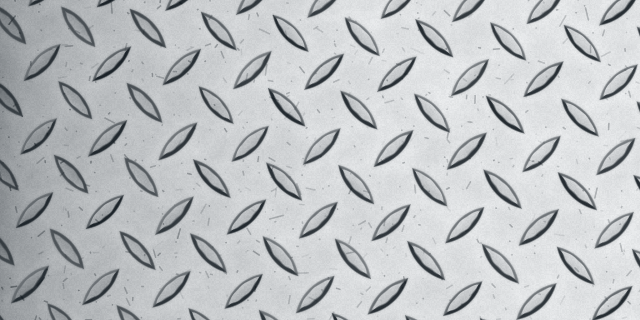
This texture is drawn by a Shadertoy shader. Its source:

```glsl
// Steel tread plate: almond lugs leaning alternately right and left on a skewed
// lattice, each a vesica distance with a dark lower bevel and a grey upper one.
// Layered sines cloud the sheet; cellular strokes add scratches and specks.

#define ORIGIN vec2(0.995, 0.3125)       // centre of one right-leaning lug
#define STEP_ACROSS vec2(0.2263, -0.0078)
#define STEP_UP vec2(0.0094, 0.2312)
#define LUG_SIZE vec2(0.0238, 0.0815)    // half width, half length
#define BEVEL vec2(0.0080, 0.0130)       // upper and lower bevel widths
#define BEVEL_TONE vec2(0.44, 0.19)      // upper and lower bevel tones
#define CLOUD 0.026
#define GRAIN 0.035
#define SCRATCH 0.22

float hash(vec2 p) {
    vec3 q = fract(p.xyx * vec3(0.1031, 0.1030, 0.0973));
    q += dot(q, q.yzx + 33.33);
    return fract((q.x + q.y) * q.z);
}

// Pointed almond standing along y
float vesica(vec2 p, vec2 size) {
    p = abs(p);
    float radius = dot(size, size) / (2.0 * size.x);
    float shift = radius - size.x;
    return (p.y - size.y) * shift > p.x * size.y
        ? length(p - vec2(0.0, size.y))
        : length(p + vec2(shift, 0.0)) - radius;
}

// Layered, bent sines, roughly -1 to 1
float clouds(vec2 p) {
    float sum = 0.0, amp = 0.5;
    for (int i = 0; i < 5; i++) {
        p += 0.35 * sin(p.yx * 1.3 + float(i) * 2.1);
        sum += amp * sin(p.x + 1.7) * sin(p.y + float(i));
        p = mat2(1.5, 1.1, -1.1, 1.5) * p;
        amp *= 0.65;
    }
    return sum;
}

// One short random stroke per cell, some of them mere specks
float strokes(vec2 p, float cellSize, float seed, float px) {
    vec2 id = floor(p / cellSize) + seed;
    vec2 mid = vec2(hash(id + 3.1), hash(id + 7.7)) * 0.4 + 0.3;
    vec2 q = (fract(p / cellSize) - mid) * cellSize;
    float turn = 6.2832 * hash(id + 11.3);
    vec2 dir = vec2(cos(turn), sin(turn));
    float halfLen = cellSize * 0.24 * pow(hash(id + 17.9), 3.0);
    q -= dir * clamp(dot(q, dir), -halfLen, halfLen);
    float line = 1.0 - smoothstep(0.0006, 0.0012 + px, length(q));
    return line * step(0.45, hash(id + 23.0)) * hash(id + 29.0);
}

// Bare sheet: dim on the left, bright on the right
float plateTone(vec2 p, float px) {
    float tone = 0.895 - 0.27 * exp(-1.4 * p.x) - 0.07 * exp(-12.0 * p.x);
    tone += 0.02 * exp(-4.0 * dot(p - vec2(1.1, 0.8), p - vec2(1.1, 0.8)));
    tone += CLOUD * clouds(p * vec2(11.0, 15.0));
    tone += 0.5 * CLOUD * clouds(p * 47.0 + 5.0);
    tone += GRAIN * (hash(floor(p * 256.0)) - 0.5);
    for (int i = 0; i < 3; i++) {
        float layer = float(i);
        tone -= SCRATCH * strokes(p + layer * 0.037, 0.09 - 0.02 * layer, layer * 40.0, px);
    }
    return tone;
}

void mainImage(out vec4 fragColor, in vec2 fragCoord) {
    float px = 1.0 / iResolution.y;
    vec2 p = fragCoord * px;
    float plate = plateTone(p, px);
    float tone = plate;

    // Lattice coordinates, with a slight lens stretch and keystone
    mat2 lattice = mat2(STEP_ACROSS, STEP_UP);
    vec2 d = p - ORIGIN;
    d.x *= (1.0 - 0.0209 * d.x) * (1.0 + 0.016 * d.y);
    vec2 grid = inverse(lattice) * d;

    // Two interleaved sets: 0 leans right, 1 leans left
    for (int k = 0; k < 2; k++) {
        float leansLeft = float(k);
        vec2 g = grid - 0.5 * leansLeft;
        vec2 id = floor(g + 0.5);
        vec2 seed = id + 50.0 + 31.0 * leansLeft;
        float vary = hash(seed) - 0.5, vary2 = hash(seed + 9.0) - 0.5;

        // Lug frame: y runs along it, +x points to its lower side
        vec2 q = lattice * (g - id) + 0.004 * vec2(vary, vary2);
        q.x *= 1.0 - 2.0 * leansLeft;
        float angle = mix(0.75, 0.82, leansLeft) + 0.06 * vary2;
        vec2 along = vec2(cos(angle), sin(angle));
        q = vec2(dot(q, vec2(along.y, -along.x)), dot(q, along));
        float dist = vesica(q, LUG_SIZE * (1.0 + 0.06 * vec2(vary2, vary)));

        // Left-leaning lugs at the dim end are lit from the other side
        float backlit = leansLeft * (1.0 - smoothstep(0.25, 0.9, p.x));
        float lower = smoothstep(-0.004, 0.004, q.x);
        lower = mix(lower, 1.0 - lower, 0.55 * backlit);
        float width = mix(BEVEL.x, BEVEL.y, lower);
        width *= 1.0 + 0.25 * vary + 0.1 * sin(q.y * 130.0 + 20.0 * vary);
        float bevel = mix(BEVEL_TONE.x, BEVEL_TONE.y, lower) + 0.08 * vary2;
        bevel += 0.25 * (plate - 0.8);
        float face = plate - 0.07 - 2.5 * q.x * (1.0 - 2.0 * backlit);
        float lug = mix(bevel, face, smoothstep(0.55, 1.15, -dist / width));

        // Raised glint and contact shade around the foot, then the lug itself
        float outside = max(dist, 0.0);
        tone += 0.035 * exp(-outside * 45.0) - 0.16 * exp(-outside * 350.0);
        tone = mix(tone, lug, 1.0 - smoothstep(-px, px, dist));
    }

    // Cool steel tint, stronger in the darks
    vec3 color = tone + vec3(-0.026, 0.002, 0.024) * (1.2 - tone);
    fragColor = vec4(clamp(color, 0.0, 1.0), 1.0);
}
```
